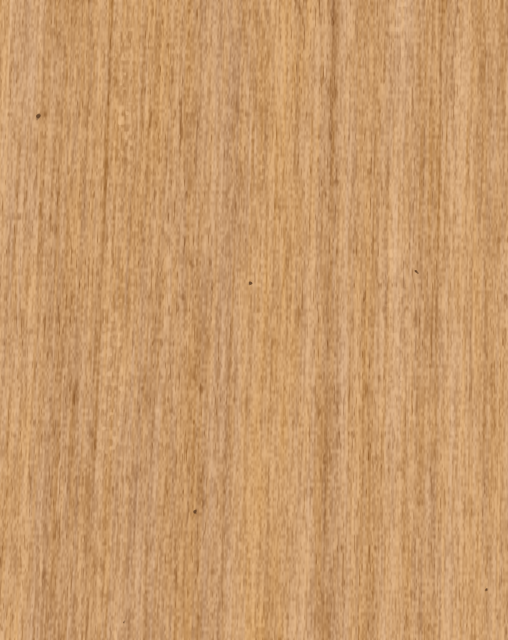
This texture is drawn by a Shadertoy shader. Its source:

```glsl
// Straight-grained wood veneer: layers of vertically stretched value noise
// give bands, fibres and pores; a few leaning growth seams, pale flaky
// stripes and tiny dark pits are laid over them.

const vec3 WOOD = vec3(0.791, 0.611, 0.426);
const vec3 TONE_TINT = vec3(0.97, 1.04, 1.02);
const vec3 WARM_SHIFT = vec3(0.008, -0.009, -0.050);
const vec3 PIT_COLOR = vec3(0.33, 0.21, 0.12);
const int PIT_COUNT = 6;

float hash(vec2 p) {
    vec3 q = fract(vec3(p.xyx) * 0.1031);
    q += dot(q, q.yzx + 33.33);
    return fract((q.x + q.y) * q.z);
}

float noise(vec2 p) {
    vec2 cell = floor(p);
    vec2 f = fract(p);
    f = f * f * (3.0 - 2.0 * f);
    float low = mix(hash(cell), hash(cell + vec2(1, 0)), f.x);
    float high = mix(hash(cell + vec2(0, 1)), hash(cell + vec2(1, 1)), f.x);
    return mix(low, high, f.y);
}

// Noise centred on zero, with its own frequency and seed
float layer(vec2 p, vec2 frequency, float seed) {
    return noise(p * frequency + seed) - 0.5;
}

float bell(float d, float width) {
    return exp(-d * d / (width * width));
}

// Bends the grain: it drifts left towards the bottom, most on the left side
vec2 bendGrain(vec2 p) {
    float lean = mix(0.040, 0.014, smoothstep(0.1, 0.6, p.x));
    float wobble = 0.004 * layer(p, vec2(1.5, 2.0), 71.0);
    return vec2(p.x + lean * (1.0 - p.y) + wobble, p.y);
}

// From broad bands down to single fibres and their granular surface
float fibreTone(vec2 g) {
    float tone = 0.040 * layer(g, vec2(15.0, 0.6), 11.0);
    tone += 0.046 * layer(g, vec2(61.0, 0.8), 23.0);
    tone += 0.058 * layer(g, vec2(167.0, 2.5), 37.0);
    tone += 0.082 * layer(g, vec2(277.0, 8.0), 41.0);
    tone += 0.088 * layer(g, vec2(401.0, 34.0), 47.0);
    tone += 0.112 * layer(g, vec2(389.0, 173.0), 53.0);
    return tone;
}

// Short thin dark dashes, denser in some vertical zones
float pores(vec2 g) {
    float density = noise(g * vec2(24.0, 2.0) + 83.0);
    float dash = noise(g * vec2(353.0, 56.0) + 97.0);
    return smoothstep(0.72, 0.98, dash) * mix(0.5, 1.3, density);
}

// Soft dark streak with a thin, nearly continuous core
float seam(vec2 g, float x, float strength) {
    float d = g.x - x;
    float fade = 0.7 + 0.5 * noise(vec2(x * 90.0, g.y * 4.0));
    float core = bell(d, 0.0021) * (0.7 + 0.6 * noise(g * vec2(180.0, 22.0)));
    return strength * fade * (0.040 * bell(d, 0.008) + 0.068 * core);
}

// Pale stripe holding small bright flakes in scattered patches
float flakyStripe(vec2 g, float x, float width, float strength) {
    float stripe = bell(g.x - x, width);
    float patches = smoothstep(0.3, 0.8, noise(vec2(x * 70.0, g.y * 6.0)));
    float flakes = smoothstep(0.55, 0.90, noise(g * vec2(170.0, 130.0) + 19.0));
    return strength * stripe * (0.018 + (0.2 + 0.8 * patches) * 0.085 * flakes);
}

// Small irregular holes spread over the sheet
float pits(vec2 p, float aspect) {
    float cover = 0.0;
    for (int i = 0; i < PIT_COUNT; i++) {
        float id = float(i) + 1.0;
        vec2 center = vec2(hash(vec2(id, 3.7)) * aspect, hash(vec2(id, 9.2)));
        float radius = mix(0.0012, 0.0028, hash(vec2(id, 15.4)));
        vec2 d = p - center;
        d.x += (hash(vec2(id, 21.1)) - 0.5) * d.y;
        float ragged = 0.0030 * layer(p, vec2(260.0), id * 7.0);
        float distanceToRim = length(d * vec2(1.0, 0.8)) - radius + ragged;
        cover = max(cover, 1.0 - smoothstep(-0.0015, 0.0015, distanceToRim));
    }
    return cover;
}

void mainImage(out vec4 fragColor, in vec2 fragCoord) {
    vec2 p = fragCoord / iResolution.y;
    vec2 g = bendGrain(p);

    float tone = fibreTone(g) - 0.090 * pores(g);

    // Growth seams, strongest first
    tone -= seam(g, 0.521, 1.1);
    tone -= seam(g, 0.176, 0.9);
    tone -= seam(g, 0.690, 0.7);
    tone -= seam(g, 0.240, 0.5);
    tone -= seam(g, 0.376, 0.4);

    // Pale stripes
    tone += flakyStripe(g, 0.199, 0.019, 1.2);
    tone += flakyStripe(g, 0.628, 0.020, 0.9);
    tone += flakyStripe(g, 0.718, 0.016, 0.8);
    tone += flakyStripe(g, 0.415, 0.016, 0.5);

    // Gently compress the highlights
    float lift = max(tone, 0.0);
    tone -= 2.0 * lift * lift;

    // Honey and paler tan fibres
    float warmth = layer(g, vec2(31.0, 0.9), 61.0) + layer(g, vec2(210.0, 9.0), 67.0);

    vec3 color = WOOD + tone * TONE_TINT + warmth * WARM_SHIFT;
    color = mix(color, PIT_COLOR, 0.8 * pits(p, iResolution.x / iResolution.y));
    fragColor = vec4(color, 1.0);
}
```
